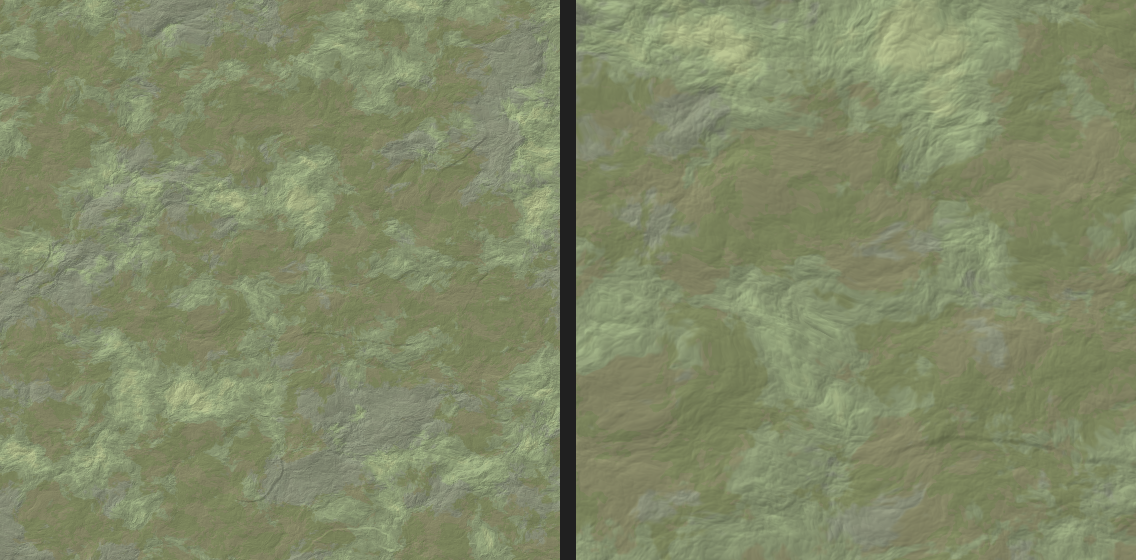
Left, the full canvas; right, a detail of the centre.
Give the GLSL for this texture, as a WebGL 2 fragment shader.

```glsl
#version 300 es
precision highp float;

uniform vec2 u_resolution;
out vec4 fragColor;

#define STAIN_SCALE 7.5
#define SPECKLE_SCALE 20.0
#define HAZE_SCALE 3.4
#define ROCK_SCALE 9.0
#define SCARP_SCALE 4.5
#define SCARP_HEIGHT 0.2
#define WARP 0.02
#define RIM_GLOW 0.15
#define RELIEF 0.0044
#define LIGHT_DIR vec2(-0.6, 0.8)

const mat2 OCTAVE_TURN = mat2(1.6, 1.2, -1.2, 1.6);

// Random unit gradient for a lattice corner
vec2 cornerGradient(vec2 cell) {
    vec3 q = fract(cell.xyx * 0.1031);
    q += dot(q, q.yzx + 33.33);
    float angle = 6.2832 * fract((q.x + q.y) * q.z);
    return vec2(cos(angle), sin(angle));
}

float gradientNoise(vec2 p) {
    vec2 i = floor(p), f = p - i;
    vec2 w = f * f * f * (f * (f * 6.0 - 15.0) + 10.0);
    vec2 x = vec2(1.0, 0.0);
    float a = dot(cornerGradient(i), f);
    float b = dot(cornerGradient(i + x), f - x);
    float c = dot(cornerGradient(i + x.yx), f - x.yx);
    float d = dot(cornerGradient(i + 1.0), f - 1.0);
    return mix(mix(a, b, w.x), mix(c, d, w.x), w.y);
}

float fbm(vec2 p, int octaves, float gain) {
    float sum = 0.0, amp = 1.0;
    for (int i = 0; i < octaves; i++) {
        sum += amp * gradientNoise(p);
        p = OCTAVE_TURN * p + 17.3;
        amp *= gain;
    }
    return sum;
}

// Bends the plane so that plates and creases get ragged outlines
vec2 warp(vec2 p) {
    return p + WARP * vec2(fbm(p * 8.0 + 3.7, 4, 0.5), fbm(p * 8.0 + 51.2, 4, 0.5));
}

// Rounded plates separated by sharp creases, broken by sparse scarps
float rockHeight(vec2 p) {
    vec2 bent = warp(p);
    vec2 q = bent * ROCK_SCALE;
    float sum = 0.0, amp = 1.0;
    for (int i = 0; i < 6; i++) {
        float n = gradientNoise(q);
        sum += amp * mix(n, abs(n) * 1.4, 0.65);
        q = OCTAVE_TURN * q + 9.1;
        amp *= 0.54;
    }
    float edge = gradientNoise(bent * SCARP_SCALE + 35.0);
    float presence = smoothstep(0.0, 0.3, gradientNoise(bent * 5.5 + 64.0));
    return sum + SCARP_HEIGHT * presence * smoothstep(-0.012, 0.012, edge);
}

void main() {
    vec2 uv = gl_FragCoord.xy / u_resolution.y;
    vec2 p = uv * vec2(0.9, 1.12) + 4.0;
    vec2 q = warp(p);

    // Stain strength, raised along the plate creases
    float crease = exp(-9.0 * abs(gradientNoise(q * ROCK_SCALE)));
    float stain = 0.85 * fbm(q * STAIN_SCALE + 23.0, 6, 0.67) + RIM_GLOW * (crease - 0.38);
    stain += 0.2 * gradientNoise(p * 2.2 + 8.0);
    float speckle = fbm(q * SPECKLE_SCALE + 71.0, 5, 0.75);
    float haze = fbm(q * HAZE_SCALE + 112.0, 7, 0.72);

    // Layered mineral colours
    vec3 olive = vec3(0.475, 0.510, 0.355);
    vec3 brown = vec3(0.510, 0.512, 0.387);
    vec3 moss = vec3(0.515, 0.563, 0.430);
    vec3 grey = vec3(0.520, 0.545, 0.467);
    vec3 pale = vec3(0.565, 0.625, 0.470);
    vec3 crest = vec3(0.640, 0.680, 0.505);

    vec3 colour = mix(olive, brown, smoothstep(0.02, 0.10, speckle));
    colour = mix(colour, moss, smoothstep(0.0, 0.12, stain));
    float hazeCover = smoothstep(0.22, 0.38, haze);
    colour = mix(colour, grey, 0.85 * hazeCover);
    colour = mix(colour, pale, smoothstep(0.22, 0.46, stain));
    colour = mix(colour, crest, smoothstep(0.44, 0.74, stain));

    // Slanted light over the relief, calmer on the smooth plates
    float stepSize = 0.0012;
    float slope = (rockHeight(p) - rockHeight(p + LIGHT_DIR * stepSize)) / stepSize;
    float roughness = 0.5 + 0.5 * smoothstep(-0.1, 0.35, stain) + 0.3 * hazeCover;
    float shade = clamp(RELIEF * slope * roughness, -0.2, 0.15);
    colour *= 1.0 + shade;

    fragColor = vec4(colour, 1.0);
}
```
